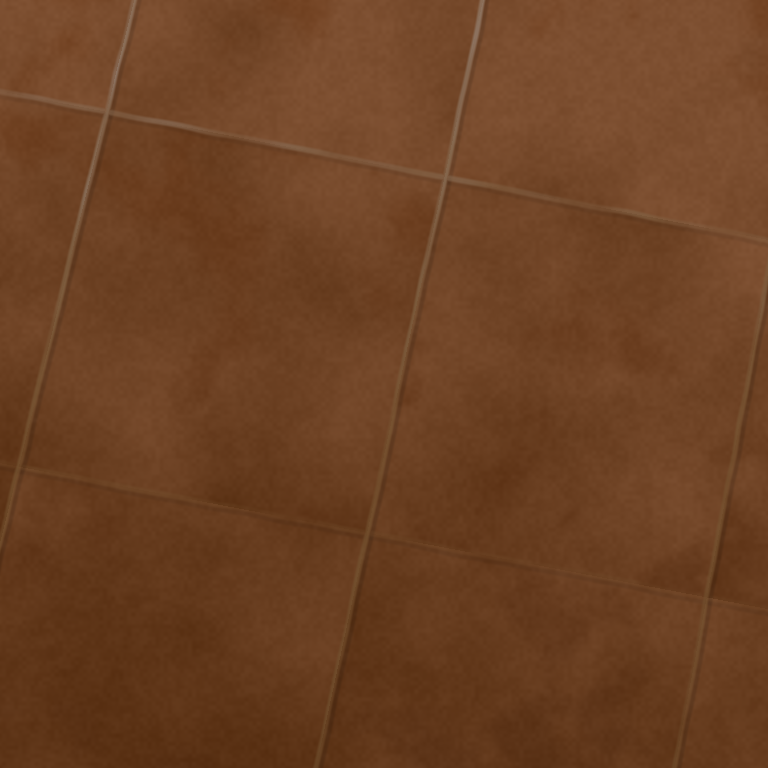
Give the GLSL for this texture, as a Shadertoy shader.

```glsl
// Tilted terracotta floor tiles with soft mottling and thin, worn pale grout.

const vec3 DARK_CLAY   = vec3(0.350, 0.190, 0.075);
const vec3 LIGHT_CLAY  = vec3(0.490, 0.310, 0.190);
const vec3 RUST_STAIN  = vec3(0.385, 0.205, 0.085);
const vec3 WARM_GROUT  = vec3(0.500, 0.360, 0.210);
const vec3 GREY_GROUT  = vec3(0.580, 0.500, 0.450);

const vec2 GRID_ORIGIN = vec2(0.4115, 0.397);   // where the central lines meet the axes
const vec2 GRID_LEAN   = vec2(0.2175, -0.190);  // slope of column and row lines
const vec2 TILE_SIZE   = vec2(0.4825, 0.4842);  // spacing before perspective
const vec2 LINE_SCALE  = vec2(0.977, 0.982);    // axis offset to perpendicular distance

const float COLUMN_HALF_WIDTH = 0.0032;
const float ROW_HALF_WIDTH    = 0.0036;
const float LINE_SOFTNESS     = 0.0022;
const float LINE_WOBBLE       = 0.0022;
const float MOTTLE_GAIN       = 0.95;
const float GRAIN_GAIN        = 0.022;

float hash(vec2 p) {
    vec3 q = fract(vec3(p.xyx) * 0.1031);
    q += dot(q, q.yzx + 33.33);
    return fract((q.x + q.y) * q.z);
}

float noise(vec2 p) {
    vec2 cell = floor(p), f = fract(p);
    f = f * f * (3.0 - 2.0 * f);
    return mix(mix(hash(cell), hash(cell + vec2(1, 0)), f.x),
               mix(hash(cell + vec2(0, 1)), hash(cell + vec2(1, 1)), f.x), f.y);
}

float fbm(vec2 p) {
    float sum = 0.0, weight = 0.5;
    for (int i = 0; i < 5; i++) {
        sum += weight * noise(p);
        p = mat2(1.6, 1.2, -1.2, 1.6) * p + 7.3;
        weight *= 0.5;
    }
    return sum / 0.96875;
}

// Soft coverage of a line, widened to at least one pixel of blur
float lineMask(float dist, float halfWidth, float pixel) {
    float blur = max(LINE_SOFTNESS, pixel);
    return 1.0 - smoothstep(halfWidth - blur, halfWidth + blur, abs(dist));
}

void mainImage(out vec4 fragColor, in vec2 fragCoord) {
    vec2 uv = fragCoord / iResolution.xy;
    float pixel = 1.0 / min(iResolution.x, iResolution.y);

    // Leaning grid with a slight perspective taper
    vec2 spacing = TILE_SIZE - vec2(0.025 * uv.y + 0.018 * uv.x, 0.0035 * uv.x);
    vec2 grid = (uv - GRID_ORIGIN - GRID_LEAN * uv.yx) / spacing;
    vec2 tile = floor(grid);
    vec2 lineDist = (fract(grid + 0.5) - 0.5) * spacing * LINE_SCALE;
    lineDist += LINE_WOBBLE * (vec2(noise(uv.yx * 22.0), noise(uv * 22.0 + 40.0)) - 0.5);

    // Clay: light falls off downwards, each tile has its own clouds
    vec2 clayPos = grid + 13.7 * tile;
    float clouds = fbm(clayPos * 3.2 + 5.0);
    float light = 0.09 + 0.75 * uv.y + 0.23 * uv.x + 0.10 * (hash(tile + 9.0) - 0.5);
    light += MOTTLE_GAIN * (clouds - 0.5);
    vec3 color = mix(DARK_CLAY, LIGHT_CLAY, clamp(light, 0.0, 1.0));

    // Rusty stains and fine grain
    float stain = smoothstep(0.54, 0.78, fbm(clayPos * 4.5 + 31.0));
    color = mix(color, RUST_STAIN * (0.85 + 0.25 * uv.y), 0.5 * stain);
    color += GRAIN_GAIN * (noise(uv * 190.0) + 0.6 * noise(uv * 90.0) - 0.8);

    // Shallow shadow beside the grout
    float shadow = lineMask(lineDist.x - 0.006, 0.003, pixel) * 0.13
                 + lineMask(lineDist.y + 0.006, 0.003, pixel) * 0.07;
    color *= 1.0 - shadow;

    // Grout: patchy, greyer and stronger towards the top; rows are fainter
    float columnWear = 0.55 + 0.6 * noise(vec2(uv.y * 16.0, tile.x + 3.0));
    float rowWear = 0.45 + 0.8 * noise(vec2(uv.x * 18.0, round(grid.y) * 5.0 + 8.0));
    float columnLine = lineMask(lineDist.x, COLUMN_HALF_WIDTH, pixel)
                     * columnWear * mix(0.55, 0.85, uv.y);
    float rowLine = lineMask(lineDist.y, ROW_HALF_WIDTH, pixel)
                  * rowWear * mix(0.16, 0.60, smoothstep(0.2, 0.8, uv.y));
    float greyness = smoothstep(0.35, 1.0, uv.y) * (0.35 + 0.65 * noise(uv * 20.0 + 60.0));
    vec3 grout = mix(WARM_GROUT, GREY_GROUT, greyness) * mix(0.88, 1.0, uv.y);
    color = mix(color, grout, clamp(max(columnLine, rowLine), 0.0, 1.0));

    fragColor = vec4(color, 1.0);
}
```
